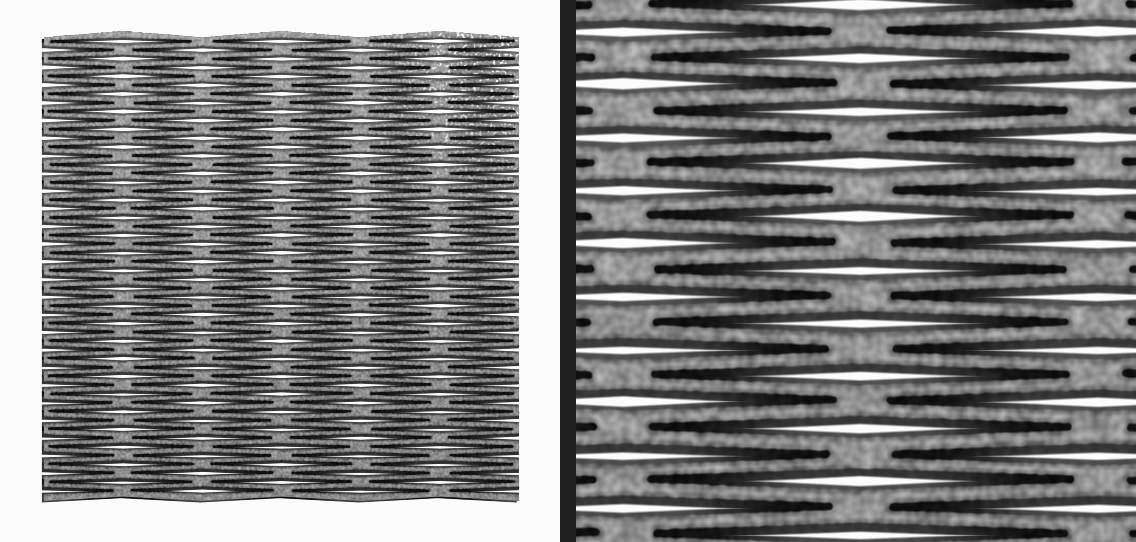
Left, the full canvas; right, a detail of the centre.
Write a WebGL 2 fragment shader that draws this texture.

```glsl
#version 300 es
precision highp float;
// Expanded grey slit sheet: staggered rows of narrow lens openings on a white ground.

uniform vec2 u_resolution;
out vec4 fragColor;

// Lengths are in design units; the canvas always spans CANVAS.
const vec2 CANVAS = vec2(776.0, 752.0);
const vec2 SHEET_MIN = vec2(61.0, 57.0);
const vec2 SHEET_MAX = vec2(719.0, 709.0);
const float COLUMN = 109.7;          // spacing of neighbouring opening columns
const float PITCH = 24.45;           // spacing of openings within a column
const float ROWS = 26.0;
const vec2 FIRST_EVEN = vec2(61.0, 71.5);
const vec2 FIRST_ODD = FIRST_EVEN + vec2(COLUMN, 0.5 * PITCH);
const float REACH = 97.0;            // half length of an opening
const float END_REACH = 6.0;         // extra length beside the sheet ends
const float MID_HALF = 5.1;          // half height at the middle
const float TIP_HALF = 1.7;          // half height at the tips
const float TOP_SAG = 9.0;           // depth of the zigzag borders
const float BOTTOM_RISE = 6.0;
const vec2 BACK_SHIFT = vec2(-3.0, -2.2);
const vec2 GRAIN_CELLS = vec2(200.0, 194.0);
const vec2 MOTTLE_CELLS = vec2(72.0, 70.0);

const vec3 GROUND = vec3(0.99);
const vec3 FACE_LOW = vec3(0.55);
const vec3 FACE_HIGH = vec3(0.64);
const vec3 WALL_DARK = vec3(0.06);
const vec3 WALL_LOW = vec3(0.21);
const vec3 WALL_HIGH = vec3(0.35);

float hash(vec2 p) {
    vec3 q = fract(p.xyx * 0.1031);
    q += dot(q, q.yzx + 33.33);
    return fract((q.x + q.y) * q.z);
}

float corner(vec2 cell, vec2 offset, vec2 cells) {
    float a = 6.2832 * hash(mod(cell, cells));
    return dot(vec2(cos(a), sin(a)), offset);
}

// Gradient noise that wraps after a whole number of cells.
float noise(vec2 uv, vec2 cells) {
    vec2 p = uv * cells, i = floor(p), f = p - i;
    vec2 w = f * f * f * (f * (f * 6.0 - 15.0) + 10.0);
    vec2 e = vec2(1.0, 0.0);
    float low = mix(corner(i, f, cells), corner(i + e, f - e, cells), w.x);
    float high = mix(corner(i + e.yx, f - e.yx, cells), corner(i + 1.0, f - 1.0, cells), w.x);
    return mix(low, high, w.y);
}

float cover(float d, float soft) {
    return 1.0 - smoothstep(-soft, soft, d);
}

// Nearest opening of one lattice: distance, see-through distance, place along it, height in it.
vec4 opening(vec2 p, vec2 first, float reach, float height) {
    vec2 period = vec2(2.0 * COLUMN, PITCH);
    vec2 id = floor((p - first) / period + 0.5);
    id.y = clamp(id.y, 0.0, ROWS - 1.0);
    vec2 q = p - first - id * period;
    float vary = hash(id + first) - 0.5;
    q.y -= vary * 0.9;
    float x = abs(q.x), along = min(x / (reach + vary * 4.0), 1.0);
    float radius = mix(MID_HALF, TIP_HALF, along);
    float beyond = max(x - reach - vary * 4.0 + TIP_HALF, 0.0);
    float slit = length(vec2(beyond, q.y)) - radius;
    float gap = mix(1.75, 2.5, height) + vary * 0.8;
    float lens = abs(q.y + mix(1.3, 0.1, height)) - gap * (1.0 - x / 47.0);
    return vec4(slit, lens, along, q.y);
}

// Sheet outline: straight ends, zigzag top and bottom.
float sheet(vec2 p) {
    float odd = 1.0 - abs(mod((p.x - SHEET_MIN.x) / COLUMN, 2.0) - 1.0);
    float top = SHEET_MAX.y - TOP_SAG * (1.0 - odd);
    float bottom = SHEET_MIN.y + BOTTOM_RISE * odd;
    float ends = max(SHEET_MIN.x - p.x, p.x - SHEET_MAX.x);
    return max(ends, max(p.y - top, bottom - p.y));
}

void main() {
    vec2 uv = gl_FragCoord.xy / u_resolution;
    vec2 p = uv * CANVAS;
    float soft = max(0.7, 0.6 * CANVAS.x / u_resolution.x);
    float height = clamp((p.y - SHEET_MIN.y) / (SHEET_MAX.y - SHEET_MIN.y), 0.0, 1.0);
    float grain = noise(uv, GRAIN_CELLS);
    float mottle = noise(uv, MOTTLE_CELLS);

    // Openings
    float atEnd = step(2.0 * COLUMN, abs(p.x - 0.5 * (SHEET_MIN.x + SHEET_MAX.x)));
    vec4 even = opening(p, FIRST_EVEN, REACH, height);
    vec4 odd = opening(p, FIRST_ODD, REACH + END_REACH * atEnd, height);
    vec4 o = even.x < odd.x ? even : odd;
    o.x += grain * 0.5;

    // Side walls: black at the tips, darker under the upper strand
    vec3 wall = mix(WALL_LOW, WALL_HIGH, height);
    wall *= mix(1.15, 0.8, smoothstep(-3.0, 3.0, o.w));
    wall = mix(wall, WALL_DARK, smoothstep(0.2, 0.85, o.z)) + grain * 0.05;

    // Face: shaded edges, grain and glints
    vec3 face = mix(FACE_LOW, FACE_HIGH, height) + 0.16 * grain + 0.12 * mottle;
    face -= 0.15 * (1.0 - smoothstep(0.0, 3.2, o.x));
    float glossy = smoothstep(0.6, 0.95, uv.x) * smoothstep(0.55, 0.9, uv.y);
    face += 0.35 * glossy * smoothstep(0.15, 0.45, grain + 0.4 * mottle);

    float front = sheet(p) + grain * 0.8;
    float body = cover(min(front, sheet(p - BACK_SHIFT)), soft);
    vec3 color = mix(GROUND, wall, body * (1.0 - cover(o.y, soft)));
    color = mix(color, face, cover(front, soft) * (1.0 - cover(o.x, soft)));
    fragColor = vec4(clamp(color, 0.0, 1.0), 1.0);
}
```
